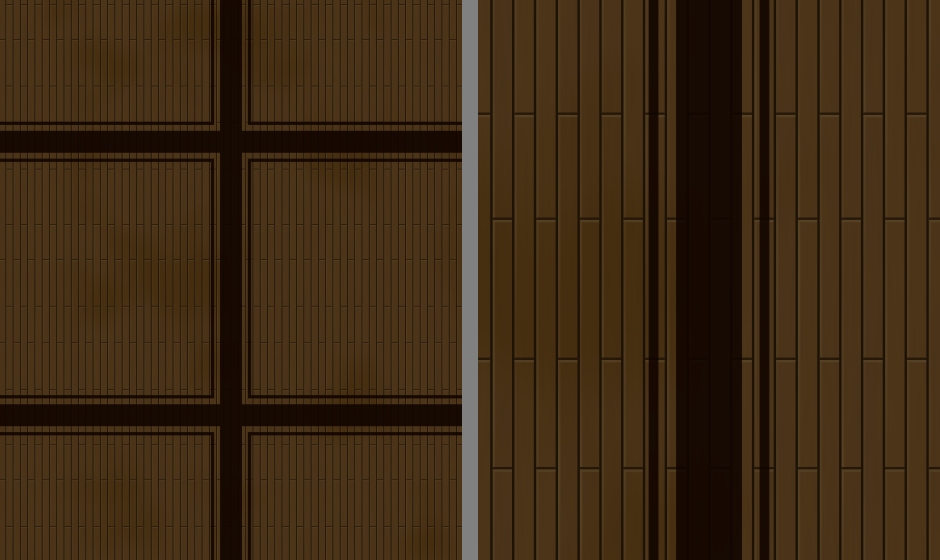
Left, the full canvas; right, a detail of the centre.
Reproduce this texture procedurally as a WebGL 2 fragment shader.

```glsl
#version 300 es
precision highp float;
// Narrow brown planks with staggered joints, crossed by dark bands and inset frame lines.
uniform vec2 u_resolution;
out vec4 fragColor;

// All lengths are fractions of the canvas height.
const float PLANK_WIDTH = 0.01298;
const float FIRST_GROOVE = 0.0104;
const float JOINT_PERIOD = 0.3932;
const float JOINT_START = 0.3047;
const float BAND_PERIOD = 0.4883;
const float BAND_START = 0.2585;
const float BAND_HALF = 0.0196;
const float FRAME_OFFSET = 0.0330;
const float FRAME_HALF = 0.0029;
const float GROOVE_HALF = 0.0007;

const vec3 WOOD = vec3(0.293, 0.202, 0.095);
const vec3 WORN_WOOD = vec3(0.272, 0.178, 0.062);
const vec3 GROOVE = vec3(0.11, 0.07, 0.025);
const vec3 HIGHLIGHT = vec3(0.37, 0.29, 0.18);
const vec3 STAIN = vec3(0.09, 0.038, 0.008);

float hash(vec2 p) {
    vec3 q = fract(vec3(p.xyx) * 0.1031);
    q += dot(q, q.yzx + 33.33);
    return fract((q.x + q.y) * q.z);
}

float cornerSlope(vec2 cell, vec2 offset) {
    float angle = 6.2832 * hash(cell);
    return dot(vec2(cos(angle), sin(angle)), offset);
}

float gradientNoise(vec2 p) {
    vec2 i = floor(p), f = p - i;
    vec2 s = f * f * f * (f * (f * 6.0 - 15.0) + 10.0);
    vec2 e = vec2(1.0, 0.0);
    float low = mix(cornerSlope(i, f), cornerSlope(i + e, f - e), s.x);
    float high = mix(cornerSlope(i + e.yx, f - e.yx), cornerSlope(i + 1.0, f - 1.0), s.x);
    return mix(low, high, s.y);
}

// Signed offset to the nearest of evenly spaced lines.
float repeatOffset(float x, float period) {
    return x - period * round(x / period);
}

// Share of one pixel covered by a line of the given half width.
float lineCoverage(float d, float halfWidth, float pixel) {
    float overlap = min(d + 0.5 * pixel, halfWidth) - max(d - 0.5 * pixel, -halfWidth);
    return clamp(overlap / pixel, 0.0, 1.0);
}

// Signed offset to the nearest joint; even and odd planks have their own heights.
float jointOffset(float y, float parity) {
    vec3 heights = parity < 0.5 ? vec3(0.0, 0.1484, 0.2943) : vec3(0.0833, 0.2318, 0.2318);
    float nearest = 1.0;
    for (int i = 0; i < 3; i++) {
        float d = repeatOffset(y - JOINT_START - heights[i], JOINT_PERIOD);
        if (abs(d) < abs(nearest)) nearest = d;
    }
    return nearest;
}

vec3 plankColor(vec2 p, float pixel) {
    float plank = floor((p.x - FIRST_GROOVE) / PLANK_WIDTH);

    // Soft worn patches, faint grain and a small tone shift per plank.
    float wear = gradientNoise(p * vec2(6.0, 4.5) + 7.3) + 0.4 * gradientNoise(p * 13.0 + 2.1);
    vec3 color = mix(WOOD, WORN_WOOD, smoothstep(0.0, 0.55, wear));
    color *= 1.0 + 0.03 * (hash(vec2(plank, 3.0)) - 0.5);
    color *= 1.0 + 0.03 * gradientNoise(p * vec2(400.0, 25.0));

    // Grooves and joints, each with a lit edge that fades in places.
    float side = repeatOffset(p.x - FIRST_GROOVE, PLANK_WIDTH);
    float joint = jointOffset(p.y, mod(plank, 2.0));
    float lit = 0.35 + 0.5 * gradientNoise(vec2(plank * 0.7, p.y * 9.0));
    float edge = lineCoverage(side - 2.0 * GROOVE_HALF, GROOVE_HALF, pixel);
    float lip = lineCoverage(joint + 2.0 * GROOVE_HALF, GROOVE_HALF, pixel);
    color = mix(color, HIGHLIGHT, max(edge * lit, lip * 0.55));
    float groove = lineCoverage(side, GROOVE_HALF, pixel);
    float seam = lineCoverage(joint, GROOVE_HALF, pixel);
    return mix(color, GROOVE, max(groove, seam * 0.8));
}

// Dark bands and the thin frame inset within every panel.
float stainMask(vec2 p, float centerX, float pixel) {
    float across = abs(p.x - centerX);
    float down = abs(repeatOffset(p.y - BAND_START, BAND_PERIOD));
    float d = min(across, down);
    float band = lineCoverage(d, BAND_HALF, pixel);
    return max(band, lineCoverage(d - FRAME_OFFSET, FRAME_HALF, pixel));
}

void main() {
    vec2 p = gl_FragCoord.xy / u_resolution.y;
    float pixel = 1.0 / u_resolution.y;
    float centerX = 0.5 * u_resolution.x / u_resolution.y;
    vec3 wood = plankColor(p, pixel);
    vec3 stained = STAIN + 0.12 * (wood - WOOD);
    fragColor = vec4(mix(wood, stained, stainMask(p, centerX, pixel)), 1.0);
}
```
